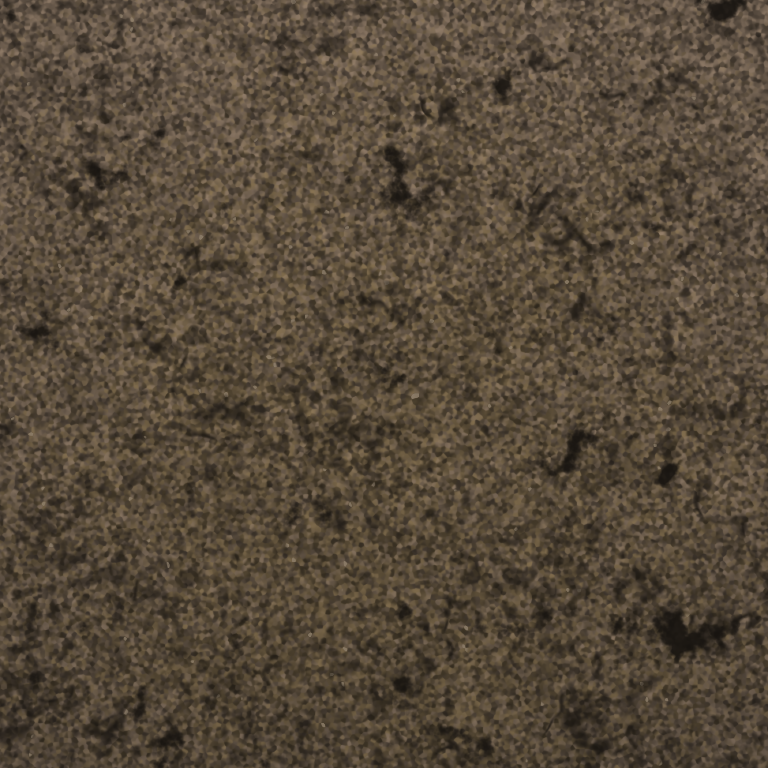
A Shadertoy shader for this texture:

```glsl
// Dry brown soil: fine sandy grains, crumbly gaps, broken cracks and dark pits.

const vec3 GREY_SOIL   = vec3(0.378, 0.324, 0.272);
const vec3 OCHRE_SOIL  = vec3(0.362, 0.307, 0.226);
const vec3 HOLLOW      = vec3(0.085, 0.072, 0.058);
const vec3 PALE_GRAIN  = vec3(0.56, 0.50, 0.42);

const float GRAIN_SCALE    = 205.0; // grains across the canvas
const float GRAIN_SOFTNESS = 4.5;   // higher gives crisper grains
const float GRAIN_CONTRAST = 0.80;
const float PALE_SHARE     = 0.003;
const float CRUMB_SCALE    = 42.0;
const float CRACK_SCALE    = 5.5;
const float CRACK_WIDTH    = 0.11;
const float PIT_SCALE      = 8.5;

vec3 hash3(vec2 p) {
    vec3 q = fract(p.xyx * vec3(0.1031, 0.1030, 0.0973));
    q += dot(q, q.yxz + 33.33);
    return fract((q.xxy + q.yzz) * q.zyx);
}

float cornerSlope(vec2 cell, vec2 offset) {
    float angle = 6.2832 * hash3(cell + 71.0).x;
    return dot(vec2(cos(angle), sin(angle)), offset);
}

float gradientNoise(vec2 p) {
    vec2 i = floor(p), f = fract(p);
    vec2 u = f * f * f * (f * (f * 6.0 - 15.0) + 10.0);
    vec2 e = vec2(1.0, 0.0);
    float low  = mix(cornerSlope(i, f), cornerSlope(i + e.xy, f - e.xy), u.x);
    float high = mix(cornerSlope(i + e.yx, f - e.yx), cornerSlope(i + e.xx, f - e.xx), u.x);
    return mix(low, high, u.y);
}

float fbm(vec2 p) {
    float sum = 0.0, amplitude = 1.0;
    for (int octave = 0; octave < 4; octave++) {
        sum += amplitude * gradientNoise(p);
        p = mat2(1.6, 1.2, -1.2, 1.6) * p + 17.3;
        amplitude *= 0.5;
    }
    return sum;
}

// Soft blend of nearby grains: x is tone, y is tint, z is paleness.
vec3 grains(vec2 p) {
    vec2 cell = floor(p);
    vec3 sum = vec3(0.0);
    float total = 0.0;
    for (int y = -1; y <= 1; y++)
    for (int x = -1; x <= 1; x++) {
        vec2 id = cell + vec2(x, y);
        vec3 spot = hash3(id);
        vec3 look = hash3(id + 213.0);
        vec2 d = p - id - spot.xy;
        float weight = exp(-GRAIN_SOFTNESS * dot(d, d));
        sum += weight * vec3(look.xy, step(1.0 - PALE_SHARE, look.z));
        total += weight;
    }
    return sum / total;
}

// Ragged winding lines that fade in and out.
float cracks(vec2 uv, float density) {
    vec2 bend = vec2(gradientNoise(uv * 15.0), gradientNoise(uv * 15.0 + 40.0));
    float line = fbm(uv * CRACK_SCALE + 0.35 * bend + 3.0);
    line = abs(line + 0.16 * gradientNoise(uv * 38.0 + 5.0));
    float presence = smoothstep(0.0, 0.34, fbm(uv * 7.5 + 25.0) + density);
    float crumble = smoothstep(-0.35, 0.15, gradientNoise(uv * 55.0 + 31.0));
    return presence * crumble * (1.0 - smoothstep(0.0, CRACK_WIDTH, line));
}

// Ragged hollows, larger and darker than the cracks.
float pits(vec2 uv, float density) {
    float ragged = fbm(uv * PIT_SCALE + 11.0) + 0.42 * fbm(uv * 36.0);
    return smoothstep(0.40, 0.72, ragged + 0.6 * density);
}

// Small shadows between crumbs, gathered in loose patches.
float crumbGaps(vec2 uv, float density) {
    float patches = 0.55 * fbm(uv * 6.0 + 50.0) + 0.6 * density;
    float gap = gradientNoise(uv * CRUMB_SCALE) + 0.6 * gradientNoise(uv * CRUMB_SCALE * 1.9 + 9.0);
    return smoothstep(0.18, 0.58, gap + patches);
}

void mainImage(out vec4 fragColor, in vec2 fragCoord) {
    vec2 uv = fragCoord / iResolution.y;
    vec2 centered = fragCoord / iResolution.xy - 0.5;
    float density = -0.22 * centered.y;

    // Sandy ground, ochre toward the middle and grey toward the rim
    vec3 grain = grains(uv * GRAIN_SCALE);
    float ochre = 0.82 - 1.6 * dot(centered, centered) - 0.6 * centered.y;
    ochre += 1.6 * (grain.y - 0.5) + 0.25 * gradientNoise(uv * 6.0);
    vec3 color = mix(GREY_SOIL, OCHRE_SOIL, clamp(ochre, 0.0, 1.2));
    color *= 1.0 + GRAIN_CONTRAST * (grain.x - 0.5);

    // Broad light and gentle clod relief
    color *= 1.0 + 0.18 * centered.y - 0.15 * dot(centered, centered);
    color *= 1.0 + 0.10 * fbm(uv * 12.0 + 80.0) + 0.14 * gradientNoise(uv * 80.0);
    color = mix(color, PALE_GRAIN, 0.8 * smoothstep(0.3, 0.9, grain.z));

    // Shadowed openings
    float open = (1.0 - 0.88 * pits(uv, density))
               * (1.0 - 0.68 * cracks(uv, density))
               * (1.0 - 0.46 * crumbGaps(uv, density));
    color = mix(HOLLOW, color, open);

    fragColor = vec4(color, 1.0);
}
```
